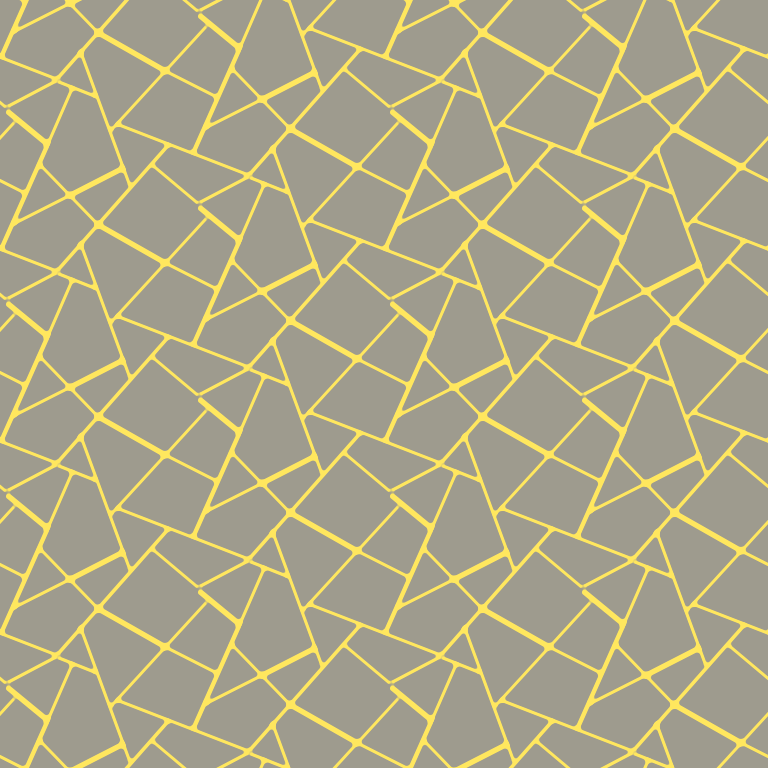
Give the GLSL for this pattern, as a Shadertoy shader.

```glsl
// Crazy paving: grey angular slabs with rounded corners between yellow joints.
// Joints are segments folded onto a half-drop lattice, 4 columns by 4 rows,
// and blended with a round union so every meeting of joints gets a fillet.

const float CELL = 288.0;   // lattice units per repeat
const float FILLET = 6.0;

// Fold an offset into the base cell; each column drops by half a cell.
vec2 foldHalfDrop(vec2 d) {
    float column = floor(d.x / CELL + 0.5);
    d -= column * vec2(CELL, 0.5 * CELL);
    d.y -= CELL * floor(d.y / CELL + 0.5);
    return d;
}

// Squared closeness to one joint, zero beyond the fillet radius.
float joint(vec2 p, vec2 a, vec2 b, float width) {
    vec2 halfSpan = 0.5 * (b - a);
    float reach = length(halfSpan);
    vec2 dir = halfSpan / reach;
    vec2 d = foldHalfDrop(p - 0.5 * (a + b));
    // Ends stop short so a T-junction does not bulge on its far side.
    float along = clamp(dot(d, dir), 4.0 - reach, reach - 4.0);
    float gap = length(d - along * dir) - 0.5 * width;
    float closeness = max(FILLET - gap, 0.0);
    return closeness * closeness;
}

// Signed distance to the joint network, negative inside the joints.
float jointNetwork(vec2 p) {
    float sum = 0.0;

    // Long cuts
    sum += joint(p, vec2(-10, 166), vec2(157, -23), 5.4);
    sum += joint(p, vec2(24, 123), vec2(99, 327), 4.6);
    sum += joint(p, vec2(79, 234), vec2(278, 311), 4.6);
    sum += joint(p, vec2(214, 87), vec2(70, 244), 4.4);
    sum += joint(p, vec2(251, 150), vec2(339, 241), 4.4);

    // Cuts that widen along their length
    sum += joint(p, vec2(301, 35), vec2(263, 122), 4.6);
    sum += joint(p, vec2(263, 122), vec2(194, 277), 6.6);
    sum += joint(p, vec2(133, 8), vec2(202, 66), 4.4);
    sum += joint(p, vec2(202, 70), vec2(264, 121), 8.2);
    sum += joint(p, vec2(51, 97), vec2(153, 155), 8.0);
    sum += joint(p, vec2(153, 155), vec2(230, 194), 4.6);
    sum += joint(p, vec2(377, 156), vec2(297, 197), 8.0);
    sum += joint(p, vec2(297, 197), vec2(212, 240), 4.6);

    // Short links
    sum += joint(p, vec2(203, 64), vec2(277, 25), 4.8);
    sum += joint(p, vec2(278, 26), vec2(336, 49), 4.8);

    return FILLET - sqrt(sum);
}

void mainImage(out vec4 fragColor, in vec2 fragCoord) {
    vec2 uv = fragCoord / iResolution.xy;

    // Four repeats each way, y pointing down
    vec2 p = 4.0 * CELL * vec2(uv.x - 1.0 / 3.0, 2.0 / 3.0 - uv.y);
    float pixel = 4.0 * CELL / min(iResolution.x, iResolution.y);

    float slab = smoothstep(-0.6 * pixel, 0.6 * pixel, jointNetwork(p));
    vec3 color = mix(vec3(1.0, 0.905, 0.37), vec3(0.618, 0.606, 0.558), slab);
    fragColor = vec4(color, 1.0);
}
```
